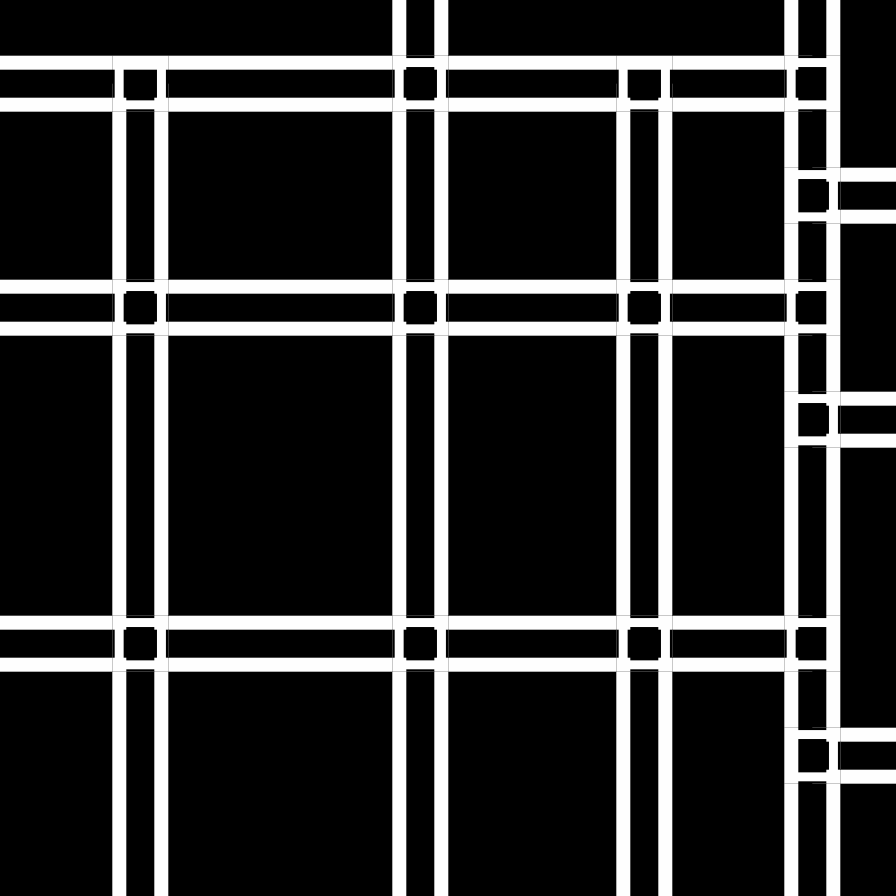
This pattern is drawn by a Shadertoy shader. Its source:

```glsl
// A street plan in white line on black: paired kerb lines form roads, and each
// junction holds a dark square with thin stop lines across its open arms.
// Roads come from distance bands; junctions are then laid over them in a loop.

#define UNITS 64.0                  // plan units across the canvas
#define KERB_IN 1.0                 // kerb band, measured from the road axis
#define KERB_OUT 2.0
#define STOP_IN 1.19                // stop line band, from the junction centre
#define STOP_OUT 1.83
#define AVENUES vec4(10.0, 30.0, 46.0, 58.0)
#define STREETS vec3(6.0, 22.0, 46.0)
#define EAST_SHIFT 8.0              // drop of the streets east of the last avenue
#define OFFSET vec2(0.022, -0.022)
#define INK vec3(0.995)

float pixel;                        // pixel size in plan units

// Antialiased coverage of the half line d > 0
float cover(float d) {
    return clamp(d / pixel + 0.5, 0.0, 1.0);
}

// Coverage of the interval from a to b
float band(float d, float a, float b) {
    return cover(d - a) * cover(b - d);
}

float kerbs(float d) {
    return band(abs(d), KERB_IN, KERB_OUT);
}

// One side of a junction: a stop line if the arm is open, else a full kerb
float side(float d, bool open) {
    return open ? band(d, STOP_IN, STOP_OUT) : band(d, KERB_IN, KERB_OUT);
}

// Lays a junction over the ink; open arms are west, east, north and south
float junction(float ink, vec2 q, bvec4 arms) {
    vec2 a = abs(q);
    float corners = kerbs(q.x) * kerbs(q.y);
    float sideX = side(a.x, q.x < 0.0 ? arms.x : arms.y) * cover(KERB_IN - a.y);
    float sideY = side(a.y, q.y < 0.0 ? arms.z : arms.w) * cover(KERB_IN - a.x);
    float inside = cover(KERB_OUT - a.x) * cover(KERB_OUT - a.y);
    return mix(ink, min(corners + sideX + sideY, 1.0), inside);
}

void mainImage(out vec4 fragColor, in vec2 fragCoord) {
    vec2 uv = fragCoord / iResolution.xy;
    vec2 p = vec2(uv.x, 1.0 - uv.y) * UNITS - OFFSET;   // y runs downward
    pixel = UNITS / min(iResolution.x, iResolution.y);

    vec4 avenues = AVENUES;
    vec3 streets = STREETS;
    float ink = 0.0;

    // Avenues: every other one begins at the first street
    for (int i = 0; i < 4; i++) {
        float begun = i % 2 == 0 ? cover(p.y - streets.x) : 1.0;
        ink = max(ink, kerbs(p.x - avenues[i]) * begun);
    }

    // Streets: the west set and the shifted east set meet at the last avenue
    float east = cover(p.x - avenues.w);
    for (int j = 0; j < 3; j++) {
        float y = p.y - streets[j];
        ink = max(ink, kerbs(y) * (1.0 - east));
        ink = max(ink, kerbs(y - EAST_SHIFT) * east);
    }

    // Junctions
    for (int j = 0; j < 3; j++) {
        for (int i = 0; i < 4; i++) {
            bool northOpen = j > 0 || i % 2 == 1;
            vec2 q = p - vec2(avenues[i], streets[j]);
            ink = junction(ink, q, bvec4(true, i < 3, northOpen, true));
        }
        vec2 q = p - vec2(avenues.w, streets[j] + EAST_SHIFT);
        ink = junction(ink, q, bvec4(false, true, true, true));
    }

    fragColor = vec4(INK * ink, 1.0);
}
```
